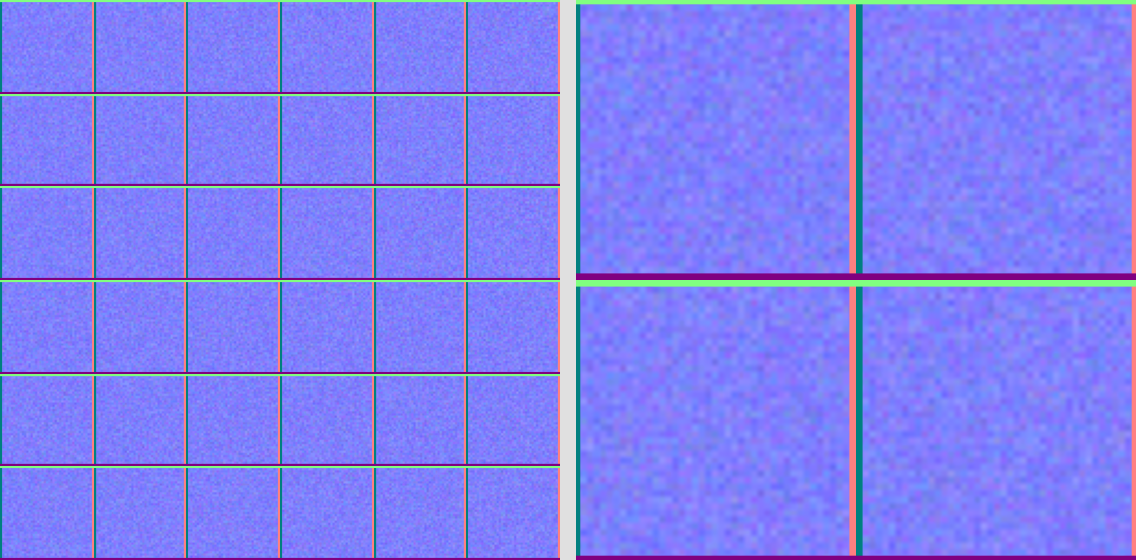
Left, the full canvas; right, a detail of the centre.
This texture map is drawn by a Shadertoy shader. Its source:

```glsl
// Tangent-space normal map of a flat square tile grid with bevelled seams and fine grain.
#define TILES 6.0          // tiles across and down
#define GRAINS 256.0       // grain cells across and down; seams snap to them
#define BEVEL 1.0          // bevel width, in grain cells
#define GRAIN_AMP 0.105    // strength of the surface grain
#define FLAT_NORMAL  vec3(0.5, 0.5, 1.0)
#define LEFT_BEVEL   vec3(0.0, 0.5, 0.5)
#define RIGHT_BEVEL  vec3(1.0, 0.5, 0.5)
#define TOP_BEVEL    vec3(0.5, 1.0, 0.5)
#define BOTTOM_BEVEL vec3(0.5, 0.0, 0.5)

// Three random values in 0..1 for an integer cell
vec3 hash3(uvec3 v) {
    v = v * 1664525u + 1013904u;
    v.x += v.y * v.z; v.y += v.z * v.x; v.z += v.x * v.y;
    v ^= v >> 16u;
    v.x += v.y * v.z; v.y += v.z * v.x; v.z += v.x * v.y;
    return vec3(v >> 8u) / 16777216.0;
}

// Bell-shaped random offset of one grain, wrapping at the canvas edge
vec3 grainCell(vec2 cell) {
    uvec2 c = uvec2(mod(cell, GRAINS));
    return hash3(uvec3(c, 7u)) + hash3(uvec3(c, 31u)) - 1.0;
}

// Grain blended smoothly between cell centres
vec3 grain(vec2 p) {
    p -= 0.5;
    vec2 cell = floor(p);
    vec2 f = smoothstep(0.0, 1.0, p - cell);
    vec3 low  = mix(grainCell(cell), grainCell(cell + vec2(1, 0)), f.x);
    vec3 high = mix(grainCell(cell + vec2(0, 1)), grainCell(cell + vec2(1, 1)), f.x);
    return mix(low, high, f.y);
}

void mainImage(out vec4 fragColor, in vec2 fragCoord) {
    vec2 uv = fragCoord / iResolution.xy;
    vec2 p = uv * GRAINS;

    // Signed distance to the nearest seam on each axis
    vec2 seam = floor(floor(uv * TILES + 0.5) * GRAINS / TILES + 0.5);
    vec2 dist = p - seam;

    // Antialiased bevel coverage and side of the seam
    vec2 aa = 0.5 * GRAINS / iResolution.xy;
    vec2 bevel = 1.0 - smoothstep(BEVEL - aa, BEVEL + aa, abs(dist));
    vec2 side = smoothstep(-aa, aa, dist);

    // Grainy face, then vertical seams, then horizontal seams
    vec3 color = clamp(FLAT_NORMAL + GRAIN_AMP * grain(p), 0.0, 1.0);
    color = mix(color, mix(RIGHT_BEVEL, LEFT_BEVEL, side.x), bevel.x);
    color = mix(color, mix(TOP_BEVEL, BOTTOM_BEVEL, side.y), bevel.y);

    fragColor = vec4(color, 1.0);
}
```
